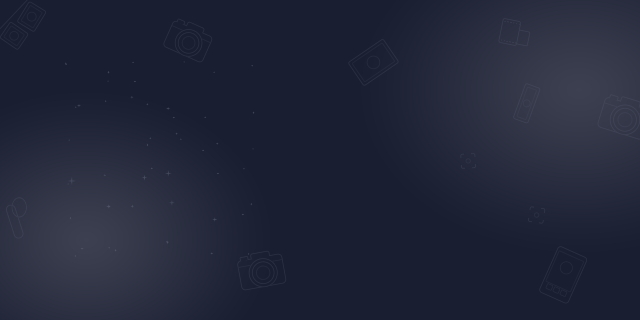
A WebGL 1 fragment shader for this background:

```glsl
precision highp float;
// Navy backdrop with two soft grey-blue elliptical glows, faint line-art
// cameras and gadgets, and scattered four-point sparkles. Outlines are stroked
// distance functions in tilted frames; sparkles come from a hashed cell grid.
uniform vec2 u_resolution;

const vec3 NAVY = vec3(0.098, 0.116, 0.190);
const vec3 GLOW = vec3(0.235, 0.250, 0.315);
const vec3 INK = vec3(0.38, 0.40, 0.48);

float hash(vec2 p) {
  return fract(sin(dot(p, vec2(127.1, 311.7))) * 43758.5);
}

// Position relative to a centre, in a frame turned by angle
vec2 local(vec2 p, vec2 centre, float angle) {
  float c = cos(angle), s = sin(angle);
  p -= centre;
  return vec2(c * p.x + s * p.y, c * p.y - s * p.x);
}

float box(vec2 p, vec2 halfSize, float radius) {
  vec2 d = abs(p) - halfSize + radius;
  return length(max(d, 0.0)) + min(max(d.x, d.y), 0.0) - radius;
}

float segment(vec2 p, vec2 a, vec2 b) {
  vec2 ab = b - a;
  return length(p - a - ab * clamp(dot(p - a, ab) / dot(ab, ab), 0.0, 1.0));
}

float stroke(float d, float width) {
  return 1.0 - smoothstep(0.0, width, abs(d));
}

float glow(vec2 p, vec2 centre, vec2 radii) {
  float t = max(1.0 - length((p - centre) / radii), 0.0);
  return mix(t, smoothstep(0.0, 1.0, t), 0.4);
}

float camera(vec2 p, float scale, float w) {
  p /= scale;
  w /= scale;
  float body = box(p, vec2(0.070, 0.046), 0.012);
  float hump = box(p - vec2(0.004, 0.047), vec2(0.029, 0.014), 0.006);
  float button = box(p - vec2(-0.047, 0.049), vec2(0.012, 0.007), 0.003);
  float lens = length(p - vec2(0.004, -0.003));
  float ink = stroke(min(body, min(hump, button)), w);
  ink = max(ink, 0.7 * stroke(p.y - 0.027, w) * step(body, 0.0));
  ink *= step(0.044, lens);
  ink = max(ink, stroke(lens - 0.044, w));
  ink = max(ink, stroke(lens - 0.034, w));
  return max(ink, 0.7 * stroke(lens - 0.021, w));
}

// Card with an inner window and a round motif
float card(vec2 p, vec2 halfSize, float w) {
  float ink = stroke(box(p, halfSize, 0.006), w);
  ink = max(ink, 0.6 * stroke(box(p, halfSize - 0.009, 0.003), w));
  return max(ink, 0.7 * stroke(length(p) - 0.45 * min(halfSize.x, halfSize.y), w));
}

// Four focus corners around a small ring
float focusMark(vec2 p, float size, float w) {
  float corners = step(size * 0.5, min(abs(p.x), abs(p.y)));
  float ink = stroke(box(p, vec2(size), 0.005), w) * corners;
  return max(ink, 0.7 * stroke(length(p) - size * 0.3, w));
}

float phone(vec2 p, float w) {
  float ink = stroke(box(p, vec2(0.049, 0.078), 0.010), w);
  ink = max(ink, 0.6 * stroke(box(p - vec2(0.0, 0.012), vec2(0.042, 0.052), 0.003), w));
  ink = max(ink, 0.7 * stroke(length(p - vec2(0.0, 0.024)) - 0.019, w));
  float keys = box(vec2(mod(p.x + 0.012, 0.024) - 0.012, p.y + 0.052), vec2(0.009, 0.008), 0.003);
  return max(ink, 0.7 * stroke(keys, w) * step(abs(p.x), 0.036));
}

float filmRoll(vec2 p, float w) {
  float ink = stroke(box(p, vec2(0.028, 0.038), 0.006), w);
  float holes = step(0.5, fract(p.x * 110.0));
  ink = max(ink, stroke(abs(p.y) - 0.030, w) * holes * step(abs(p.x), 0.026));
  return max(ink, stroke(box(p - vec2(0.045, -0.010), vec2(0.017, 0.022), 0.004), w));
}

float strap(vec2 p, float w) {
  float ink = stroke(segment(p, vec2(0.034, 0.345), vec2(0.058, 0.270)) - 0.014, w);
  return max(ink, stroke(length((p - vec2(0.060, 0.352)) * vec2(1.2, 0.9)) - 0.027, w));
}

// Each grid cell may hold one sparkle and a tiny companion
float sparkles(vec2 p, float w) {
  vec2 grid = (p - vec2(0.17)) / 0.11;
  vec2 cell = floor(grid);
  float inside = step(0.0, min(cell.x, cell.y)) * step(max(cell.x, cell.y), 5.5);
  float light = 0.0;
  for (int i = 0; i < 2; i++) {
    vec2 seed = cell + float(i) * 17.0;
    vec2 spot = 0.2 + 0.6 * vec2(hash(seed + 3.1), hash(seed + 8.7));
    vec2 d = abs(fract(grid) - spot) * 0.11;
    float size = 0.005 + 0.012 * pow(hash(seed + 5.3), 3.0) * (1.0 - float(i));
    float star = (1.0 - smoothstep(0.0, size, d.x + d.y)) * stroke(min(d.x, d.y), w);
    light = max(light, star * step(0.35, hash(seed + 1.9)));
  }
  return light * inside;
}

// All outlined objects
float drawings(vec2 p, float w) {
  float ink = camera(local(p, vec2(0.587, 0.870), -0.42), 0.95, w);
  ink = max(ink, camera(local(p, vec2(0.818, 0.150), 0.18), 1.0, w));
  ink = max(ink, camera(local(p, vec2(1.950, 0.630), -0.30), 1.05, w));
  ink = max(ink, card(local(p, vec2(0.099, 0.948), -0.55), vec2(0.031, 0.037), w));
  ink = max(ink, card(local(p, vec2(0.044, 0.888), -0.60), vec2(0.034, 0.030), w));
  ink = max(ink, stroke(segment(p, vec2(0.0, 0.91), vec2(0.085, 1.0)), w));
  ink = max(ink, card(local(p, vec2(1.167, 0.805), 0.60), vec2(0.066, 0.044), w));
  ink = max(ink, card(local(p, vec2(1.646, 0.677), -0.35), vec2(0.024, 0.058), w));
  ink = max(ink, filmRoll(local(p, vec2(1.593, 0.900), -0.20), w));
  ink = max(ink, phone(local(p, vec2(1.760, 0.141), -0.42), w));
  ink = max(ink, focusMark(local(p, vec2(1.463, 0.497), 0.05), 0.022, w));
  ink = max(ink, focusMark(local(p, vec2(1.677, 0.328), -0.15), 0.023, w));
  return max(ink, strap(p, w));
}

void main() {
  vec2 p = gl_FragCoord.xy / u_resolution.y;
  float w = max(0.0028, 1.0 / u_resolution.y);
  float light = glow(p, vec2(0.27, 0.25), vec2(0.60, 0.48));
  light = max(light, glow(p, vec2(1.81, 0.72), vec2(0.71, 0.53)));
  vec3 color = mix(NAVY, GLOW, light);
  color = mix(color, INK, 0.20 * drawings(p, w));
  color = mix(color, INK, 0.55 * sparkles(p, w));
  gl_FragColor = vec4(color, 1.0);
}
```
